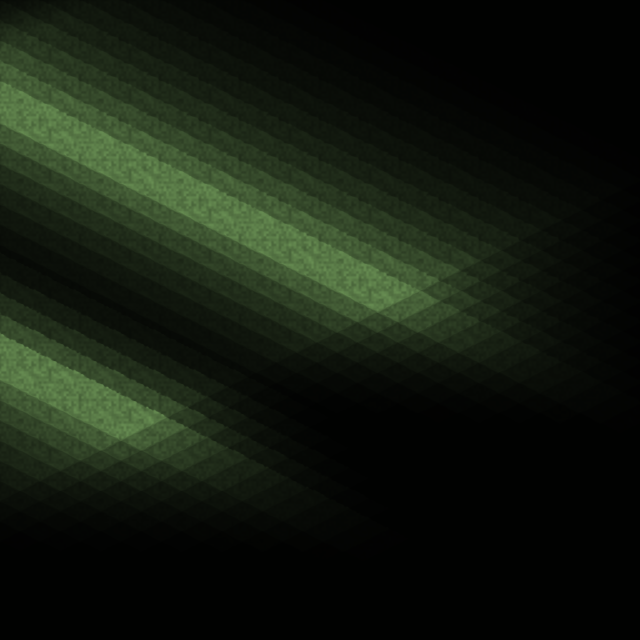
This background is drawn by a three.js fragment shader. Its source:

```glsl
// Two green light beams slant down to the right over black and fade in hard steps.
// Each beam is a band on one diagonal axis; a stepped fade on the opposite diagonal
// cuts them off, so the steps cross into diamonds. A tiled grain roughens it all.
varying vec2 vUv;

const float STEP_SIZE = 0.0316;
const float CUT_START = 0.781;
const float CUT_DECAY = 0.124;
const float GRAIN_CELLS = 256.0;
const float GRAIN_TILE = 16.0;
const vec3 BEAM_GREEN = vec3(0.340, 0.465, 0.270);
const vec3 NIGHT_BLACK = vec3(0.004, 0.006, 0.004);

float hash(vec2 p) {
  return fract(sin(dot(p, vec2(127.1, 311.7))) * 43758.5453);
}

// Smooth value noise that repeats every "tile" cells
float tiledNoise(vec2 p, float tile) {
  vec2 cell = floor(p);
  vec2 f = smoothstep(0.0, 1.0, fract(p));
  float a = hash(mod(cell, tile));
  float b = hash(mod(cell + vec2(1.0, 0.0), tile));
  float c = hash(mod(cell + vec2(0.0, 1.0), tile));
  float d = hash(mod(cell + vec2(1.0, 1.0), tile));
  return mix(mix(a, b, f.x), mix(c, d, f.x), f.y);
}

// Rounds a distance up to whole steps, with softened edges
float steppedDistance(float dist, float size) {
  float t = max(dist, 0.0) / size;
  return (floor(t) + smoothstep(0.0, 0.12, fract(t))) * size;
}

// Full light between the two edges, stepped exponential fade outside
float beam(float pos, float upper, float lower, float upperDecay, float lowerDecay) {
  float above = steppedDistance(upper - pos, STEP_SIZE);
  float below = steppedDistance(pos - lower, STEP_SIZE);
  return exp(-above / upperDecay - below / lowerDecay);
}

void main() {
  vec2 p = vec2(vUv.x, 1.0 - vUv.y);

  // Fine grain, also used to fray the step edges
  float grain = tiledNoise(p * GRAIN_CELLS, GRAIN_TILE);
  float fray = (grain - 0.5) * 0.003;

  // Diagonal axes: across the beams, and toward their cut ends
  float across = p.y - 0.5 * p.x + fray;
  float along = p.y + 0.5 * p.x + fray;

  float upperBeam = beam(across, 0.128, 0.191, 0.124, 0.098);
  float lowerBeam = beam(across, 0.523, 0.592, 0.066, 0.110);
  float light = max(upperBeam, lowerBeam);

  // Stepped fade past the cut, and a dim corner at the top left
  light *= exp(-steppedDistance(along - CUT_START, STEP_SIZE) / CUT_DECAY);
  light *= mix(0.45, 1.0, smoothstep(0.0, 0.09, along));
  light = max(light - 0.04, 0.0) / 0.96;

  // Grain shading
  float coarse = tiledNoise(p * GRAIN_CELLS * 0.5, GRAIN_TILE);
  light *= 0.80 + 0.28 * grain + 0.12 * coarse;

  gl_FragColor = vec4(NIGHT_BLACK + BEAM_GREEN * light, 1.0);
}
```
